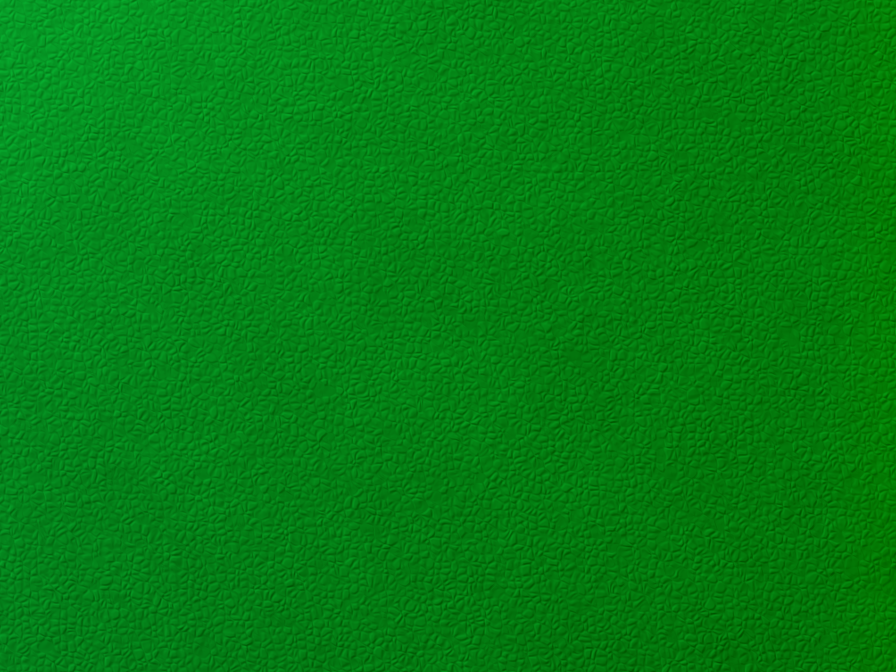
Write a WebGL 2 fragment shader that draws this texture.

```glsl
#version 300 es
precision highp float;
precision highp int;

uniform vec2 u_resolution;
out vec4 fragColor;

const float PEBBLES_PER_HEIGHT = 90.0;
const float CREASE_WIDTH = 0.62;     // in pebble units
const float WARP = 0.7;
const float WRINKLE = 0.6;
const float RELIEF_STEP = 0.28;
const float HIGHLIGHT = 0.084;
const float SHADOW = 0.112;
const float CREASE_SHADE = 0.026;
const float MEAN_HEIGHT = 0.44;
const float MOTTLE = 0.046;
const vec2 LIGHT_DIR = vec2(-0.62, 0.785);
const int SAMPLES = 2;               // per axis

const float BASE_GREEN = 0.443;
const float LEFT_GAIN = 0.056;
const float TOP_GAIN = 0.044;
const float CORNER_GLOW = 0.070;
const float EDGE_GLOW = 0.025;

vec2 hash2(ivec2 cell) {
    uvec2 v = uvec2(cell) * 1664525u + 1013904223u;
    v.x += v.y * 1664525u;
    v.y += v.x * 1664525u;
    v ^= v >> 16u;
    v.x += v.y * 1664525u;
    v.y += v.x * 1664525u;
    v ^= v >> 16u;
    return vec2(v >> 8u) / 16777216.0;
}

float valueNoise(vec2 p) {
    ivec2 i = ivec2(floor(p));
    vec2 f = fract(p);
    f = f * f * (3.0 - 2.0 * f);
    float low = mix(hash2(i).x, hash2(i + ivec2(1, 0)).x, f.x);
    float high = mix(hash2(i + ivec2(0, 1)).x, hash2(i + ivec2(1, 1)).x, f.x);
    return mix(low, high, f.y);
}

// Gap between nearest and second nearest cell centre: zero along creases.
float creaseDistance(vec2 p) {
    ivec2 cell = ivec2(floor(p));
    vec2 f = fract(p);
    float nearest = 8.0;
    float second = 8.0;
    for (int y = -1; y <= 1; y++) {
        for (int x = -1; x <= 1; x++) {
            ivec2 o = ivec2(x, y);
            float d = length(vec2(o) + hash2(cell + o) - f);
            second = min(second, max(nearest, d));
            nearest = min(nearest, d);
        }
    }
    return second - nearest;
}

// Pebbles whose creases bend, vary in depth and merge into wrinkles.
float leatherHeight(vec2 p) {
    vec2 bend = vec2(valueNoise(p * 0.9), valueNoise(p * 0.9 + 37.3)) - 0.5;
    float pebble = smoothstep(0.0, CREASE_WIDTH, creaseDistance(p + WARP * bend));
    float depth = mix(0.6, 1.1, valueNoise(p * 0.7 + 71.9));
    float wrinkle = valueNoise(p * 1.35 + 11.7) - 0.5;
    return pebble * depth + WRINKLE * wrinkle;
}

// Light on the embossed grain: shadows bite harder than highlights.
float grainShade(vec2 p) {
    float here = leatherHeight(p);
    float slope = here - leatherHeight(p + RELIEF_STEP * LIGHT_DIR);
    float relief = slope * (slope > 0.0 ? HIGHLIGHT : SHADOW);
    return relief + CREASE_SHADE * (here - MEAN_HEIGHT);
}

// Broad light falling from the upper left, with a faint right rim.
float broadLight(vec2 uv) {
    vec2 corner = uv - vec2(0.0, 1.0);
    float light = BASE_GREEN + LEFT_GAIN * (1.0 - uv.x) + TOP_GAIN * uv.y;
    light += CORNER_GLOW * exp(-9.0 * dot(corner, corner));
    return light + EDGE_GLOW * smoothstep(0.88, 1.0, uv.x);
}

void main() {
    vec2 uv = gl_FragCoord.xy / u_resolution;

    // Average the grain over the pixel for smooth edges
    float grain = 0.0;
    for (int y = 0; y < SAMPLES; y++) {
        for (int x = 0; x < SAMPLES; x++) {
            vec2 offset = (vec2(x, y) + 0.5) / float(SAMPLES) - 0.5;
            vec2 p = (gl_FragCoord.xy + offset) / u_resolution.y;
            grain += grainShade(p * PEBBLES_PER_HEIGHT);
        }
    }
    grain /= float(SAMPLES * SAMPLES);

    // Soft patches across the hide
    vec2 q = gl_FragCoord.xy / u_resolution.y;
    float patches = 0.4 * valueNoise(q * 7.0) + 0.3 * valueNoise(q * 21.0 + 5.1);
    patches += 0.3 * valueNoise(q * 43.0 + 9.4) - 0.5;

    // Blue tint follows the light and fades to the right
    float green = broadLight(uv) + grain + MOTTLE * patches;
    float lift = green - 0.49;
    float blue = mix(0.10, 0.045, uv.x) + 0.45 * lift;
    blue -= 0.03 * smoothstep(0.9, 1.0, uv.x);
    float red = 0.013 + 0.08 * lift;
    fragColor = vec4(clamp(vec3(red, green, blue), 0.0, 1.0), 1.0);
}
```
